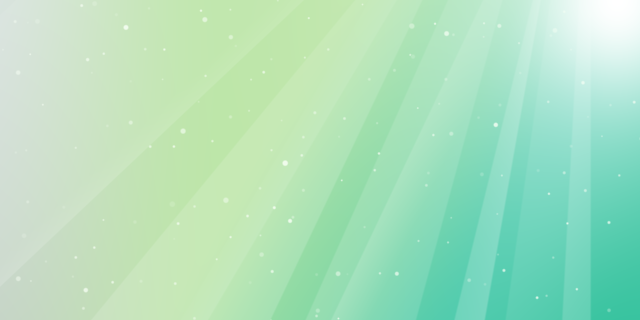
Give the GLSL for this background, as a Shadertoy shader.

```glsl
// Soft light beams fanning down from a white glow over a lime-to-teal gradient, with drifting specks.

const vec3 MIST_TOP = vec3(0.86, 0.89, 0.89);
const vec3 MIST_LOW = vec3(0.78, 0.83, 0.79);
const vec3 LIME = vec3(0.74, 0.90, 0.66);
const vec3 GREEN = vec3(0.54, 0.85, 0.64);
const vec3 TEAL = vec3(0.29, 0.79, 0.67);
const vec3 DEEP_TEAL = vec3(0.17, 0.75, 0.60);

vec2 hash2(vec2 cell) {
    vec3 q = fract(cell.xyx * vec3(0.1031, 0.1030, 0.0973));
    q += dot(q, q.yzx + 33.33);
    return fract((q.xx + q.yz) * q.zy);
}

// Horizontal offset from a slanted line; line = (x at bottom, x at top).
float offsetFrom(vec2 p, vec2 line) {
    return p.x - mix(line.x, line.y, p.y);
}

// Beam between two slanted lines; its opacity runs from alpha.x to alpha.y.
float beam(vec2 p, vec2 leftLine, vec2 rightLine, vec2 alpha, float blur) {
    float a = offsetFrom(p, leftLine);
    float b = -offsetFrom(p, rightLine);
    float across = clamp(a / max(a + b, 0.001), 0.0, 1.0);
    float inside = smoothstep(-blur, blur, a) * smoothstep(-blur, blur, b);
    return inside * mix(alpha.x, alpha.y, across);
}

vec3 backdrop(vec2 p) {
    float t = p.x + 0.55 * (1.0 - p.y);
    vec3 color = mix(LIME, GREEN, smoothstep(1.05, 1.52, t));
    color = mix(color, TEAL, smoothstep(1.43, 2.02, t));
    color = mix(color, DEEP_TEAL, smoothstep(1.95, 2.52, t));
    vec3 mist = mix(MIST_LOW, MIST_TOP, p.y);
    return mix(mist, color, smoothstep(-0.15, 0.72, p.x));
}

// White glow with a tight core and a wide, faint halo.
float glow(vec2 offset) {
    float d2 = dot(offset, offset);
    return 0.55 * exp(-d2 / 0.46) + 0.45 * exp(-d2 / 0.08);
}

// One jittered dot per cell; density is the share of cells that hold one.
float specks(vec2 p, float cellSize, float maxRadius, float density, float seed, float blur) {
    vec2 cell = floor(p / cellSize);
    vec2 spot = 0.1 + 0.8 * hash2(cell + seed);
    vec2 traits = hash2(cell + seed + 57.0);
    float radius = maxRadius * mix(0.45, 1.0, traits.y);
    float d = length(p - (cell + spot) * cellSize);
    float disc = 1.0 - smoothstep(radius - blur, radius + blur, d);
    float opacity = mix(0.15, 0.85, fract(traits.x * 7.3 + traits.y));
    return disc * opacity * step(traits.x, density);
}

void mainImage(out vec4 fragColor, in vec2 fragCoord) {
    vec2 p = fragCoord / iResolution.y;
    float pixel = 1.0 / iResolution.y;
    float blur = max(pixel, 0.004);
    vec3 color = backdrop(p);

    // Beam boundaries, left to right
    vec2 lineA = vec2(-0.11, 0.95);
    vec2 lineB = vec2(0.285, 1.11);
    vec2 lineC = vec2(0.65, 1.24);
    vec2 lineD = vec2(0.845, 1.32);
    vec2 lineE = vec2(0.955, 1.40);
    vec2 lineF = vec2(1.035, 1.51);
    vec2 lineG = vec2(1.30, 1.57);
    vec2 lineH = vec2(1.42, 1.665);
    vec2 lineI = vec2(1.515, 1.69);
    vec2 lineJ = vec2(1.58, 1.72);
    vec2 lineK = vec2(1.757, 1.81);
    vec2 lineL = vec2(1.846, 1.846);

    // White light in each beam; the gaps keep the deeper backdrop
    float light = beam(p, lineA - 0.9, lineA, vec2(0.09, 0.07), blur);
    light += beam(p, lineA - 0.09, lineA, vec2(0.0, 0.08), blur);
    light += beam(p, lineB, lineC, vec2(0.14, 0.14), blur);
    light += beam(p, lineC - 0.085, lineC, vec2(0.02, 0.10), blur);
    light += beam(p, lineC, lineD, vec2(0.15, 0.16), blur);
    light += beam(p, lineE, lineG, vec2(0.14, 0.13), blur);
    light += beam(p, lineF, lineF + 0.12, vec2(0.13, 0.0), blur);
    light += beam(p, lineH, lineI, vec2(0.17, 0.23), blur);
    light += beam(p, lineJ, lineK, vec2(0.09, 0.07), blur);
    light += beam(p, lineK, lineL, vec2(0.22, 0.19), blur);
    light *= 1.0 - 0.3 * p.y * p.y;
    color = mix(color, vec3(1.0), light);

    // Glow in the upper right corner
    color = mix(color, vec3(1.0), glow((p - vec2(1.93, 1.0)) * vec2(1.08, 1.0)));

    // Large and small specks
    float dots = specks(p, 0.17, 0.0085, 0.65, 3.0, pixel);
    dots = max(dots, specks(p + 0.04, 0.105, 0.0045, 0.60, 19.0, pixel));
    color = mix(color, vec3(0.97, 1.0, 0.96), dots);

    fragColor = vec4(color, 1.0);
}
```
